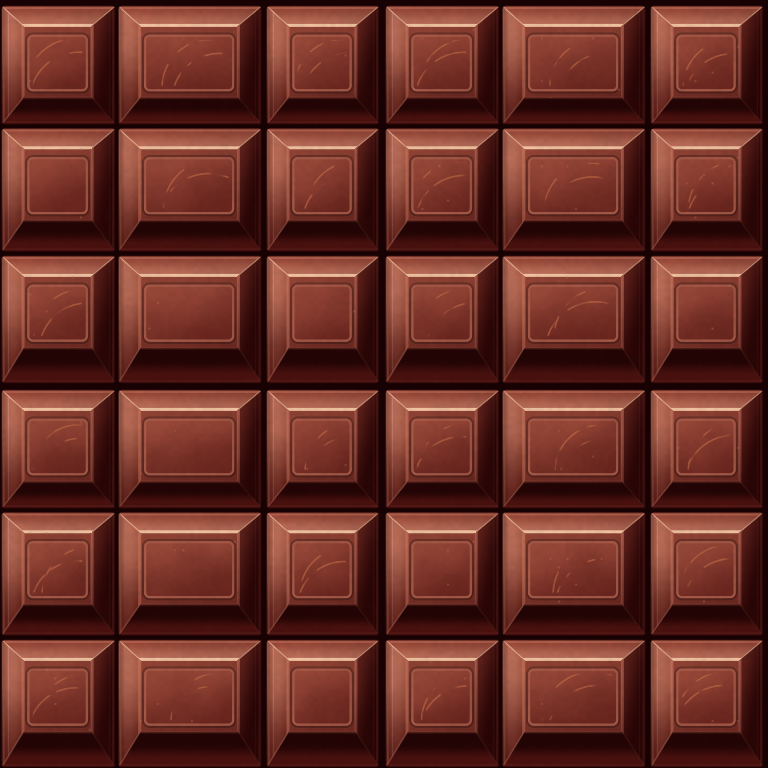
This texture is drawn by a three.js fragment shader. Its source:

```glsl
varying vec2 vUv;

#define REPEATS 2.0
#define SOFT 0.0028
#define CORNER 0.008
#define PANEL_CORNER 0.012
#define RIM_WIDTH 0.005
#define OUTLINE_WIDTH 0.003
#define SCRATCH_WIDTH 0.0015
#define SCRATCH_AMOUNT 0.55
#define GRAIN 0.09

const vec3 GAP = vec3(0.09, 0.005, 0.01);
const vec3 DARK = vec3(0.16, 0.02, 0.02);
const vec3 DEEP = vec3(0.26, 0.06, 0.05);
const vec3 MID = vec3(0.45, 0.16, 0.13);
const vec3 WARM = vec3(0.57, 0.27, 0.21);
const vec3 LIGHT = vec3(0.70, 0.41, 0.33);
const vec3 SHINE = vec3(0.93, 0.76, 0.63);

float hash(vec2 p) {
  vec3 q = fract(p.xyx * 0.1031);
  q += dot(q, q.yzx + 33.33);
  return fract((q.x + q.y) * q.z);
}

float noise(vec2 p) {
  vec2 i = floor(p), f = fract(p);
  f = f * f * (3.0 - 2.0 * f);
  return mix(mix(hash(i), hash(i + vec2(1, 0)), f.x),
             mix(hash(i + vec2(0, 1)), hash(i + vec2(1, 1)), f.x), f.y);
}

float roundBox(vec2 p, vec2 halfSize, float r) {
  vec2 q = abs(p) - halfSize + r;
  return length(max(q, 0.0)) + min(max(q.x, q.y), 0.0) - r;
}

float fill(float d) { return 1.0 - smoothstep(-SOFT, SOFT, d); }

float line(float d, float width) {
  return 1.0 - smoothstep(width * 0.5, width * 0.5 + SOFT, abs(d));
}

void main() {
  // Each block holds three columns and three rows; y runs downward
  vec2 uv = vec2(vUv.x, 1.0 - vUv.y) * REPEATS;
  vec2 p = fract(uv);
  vec2 cell = step(vec2(0.304, 0.329), p) + step(vec2(0.688, 0.6605), p);
  vec2 spanX = cell.x < 0.5 ? vec2(0.005, 0.300) : cell.x < 1.5 ? vec2(0.309, 0.681) : vec2(0.695, 0.987);
  vec2 spanY = cell.y < 0.5 ? vec2(0.016, 0.323) : cell.y < 1.5 ? vec2(0.335, 0.654) : vec2(0.667, 0.997);
  vec2 lo = vec2(spanX.x, spanY.x), hi = vec2(spanX.y, spanY.y);
  vec2 f = (p - lo) / (hi - lo);
  vec2 id = floor(uv) * 3.0 + cell;
  float seed = hash(id + 7.0);

  // Bevel depth from each side: left, top, right, bottom
  vec4 edge = vec4(p - lo, hi - p);
  vec4 bevel = vec4(0.055, 0.050, 0.060, 0.068 + 0.011 * cell.y);
  vec4 depth = edge / bevel;
  float dh = min(depth.x, depth.z), dv = min(depth.y, depth.w);
  float k = min(dh, dv);

  // Four lit slopes
  vec3 left = mix(LIGHT, MID * 0.82, smoothstep(0.2, 1.0, f.y));
  left *= 0.86 + 0.14 * smoothstep(0.18, 0.3, depth.x);
  left += 0.07 * line(depth.x - 0.3, 0.04) - 0.05 * smoothstep(0.5, 0.95, depth.x);
  vec3 top = mix(WARM, LIGHT, smoothstep(0.1, 0.9, depth.y)) * (1.04 - 0.12 * f.x);
  vec3 right = mix(MID * 0.85, DARK, smoothstep(0.0, 0.75, f.y * 0.65 + (1.0 - depth.z) * 0.5));
  right += 0.5 * (DEEP - DARK) * line(depth.z - 0.25, 0.06);
  vec3 bottom = mix(DEEP * 1.08, DARK * 0.85, smoothstep(0.2, 0.65, depth.w));
  vec3 sides = mix(left, right, step(depth.z, depth.x));
  vec3 caps = mix(top, bottom, step(depth.w, depth.y));
  vec3 col = mix(sides, caps, smoothstep(-0.06, 0.06, dh - dv));

  // Mitre seams
  float seamPower = f.y < 0.5 ? mix(0.7, 0.5, f.x) : mix(0.4, 0.08, step(0.5, f.x));
  float seam = line((dh - dv) * 0.045, 0.001) * (1.0 - smoothstep(0.95, 1.05, k));
  col = mix(col, mix(LIGHT, SHINE, 1.0 - f.y), seam * seamPower);

  // Outer edge glints
  float border = min(min(edge.x, edge.y), min(edge.z, edge.w));
  vec3 glint = border == edge.y ? LIGHT * 1.08 : border == edge.x ? WARM : MID * 0.75;
  col = mix(col, glint, 0.5 * line(border - 0.005, 0.002));

  // Raised plateau and its rim
  vec4 inner = edge - bevel;
  float rim = min(min(inner.x, inner.y), min(inner.z, inner.w));
  vec3 plateau = mix(WARM, MID * 0.82, smoothstep(0.0, 1.0, f.y * 0.75 + f.x * 0.25));
  col = mix(col, plateau, fill(-rim));
  float rimPower = rim == inner.y ? 0.95 : rim == inner.x ? 0.75 - 0.4 * f.y
                 : rim == inner.z ? 0.6 - 0.45 * f.y : 0.1;
  col = mix(col, rim == inner.y ? SHINE : LIGHT * 1.1, rimPower * line(rim, RIM_WIDTH));

  // Inset panel
  vec2 panelLo = lo + bevel.xy + vec2(0.014, 0.027);
  vec2 panelHi = hi - bevel.zw - vec2(0.014, 0.020);
  vec2 halfSize = 0.5 * (panelHi - panelLo);
  vec2 q = p - 0.5 * (panelLo + panelHi);
  vec2 g = q / halfSize * 0.5 + 0.5;
  float panel = roundBox(q, halfSize, PANEL_CORNER);
  float mottling = noise(uv * 14.0 + seed * 9.0) - 0.5;
  vec3 face = mix(WARM * 1.02, MID * 0.9, smoothstep(0.0, 1.0, g.y * 0.7 + g.x * 0.3 + 0.2 * mottling));
  col = mix(col, face, fill(panel));
  col *= 1.0 - 0.25 * line(panel - 0.006, 0.002);
  col = mix(col, LIGHT, (0.5 + 0.2 * g.y) * line(panel, OUTLINE_WIDTH));

  // Broken curved scratches and specks, different on each panel
  vec2 s = q / halfSize.y;
  float wear = step(0.22, seed) * fill(panel + 0.012);
  for (int i = 0; i < 2; i++) {
    float n = hash(id * 3.1 + float(i) * 17.0);
    vec2 center = vec2(0.65 + 0.6 * n, 0.9 + 0.5 * float(i));
    float arc = (length(s - center) - 1.65 - 0.2 * seed) * halfSize.y;
    float broken = smoothstep(0.45, 0.65, noise(s * 2.6 + n * 31.0));
    col = mix(col, LIGHT * vec3(1.1, 1.05, 0.85), SCRATCH_AMOUNT * wear * broken * line(arc, SCRATCH_WIDTH));
  }
  vec2 speckCell = floor(uv * 45.0);
  float speck = step(0.975, hash(speckCell)) * fill((length(fract(uv * 45.0) - 0.5) - 0.1) / 45.0);
  col = mix(col, LIGHT, 0.55 * speck * fill(-rim));

  // Fine grain and dark grooves
  col *= 1.0 + GRAIN * (0.6 * noise(uv * 90.0) + 0.4 * noise(uv * 22.0) - 0.5);
  float block = roundBox(p - 0.5 * (lo + hi), 0.5 * (hi - lo), CORNER);
  col = mix(GAP, col, fill(block));
  gl_FragColor = vec4(col, 1.0);
}
```
